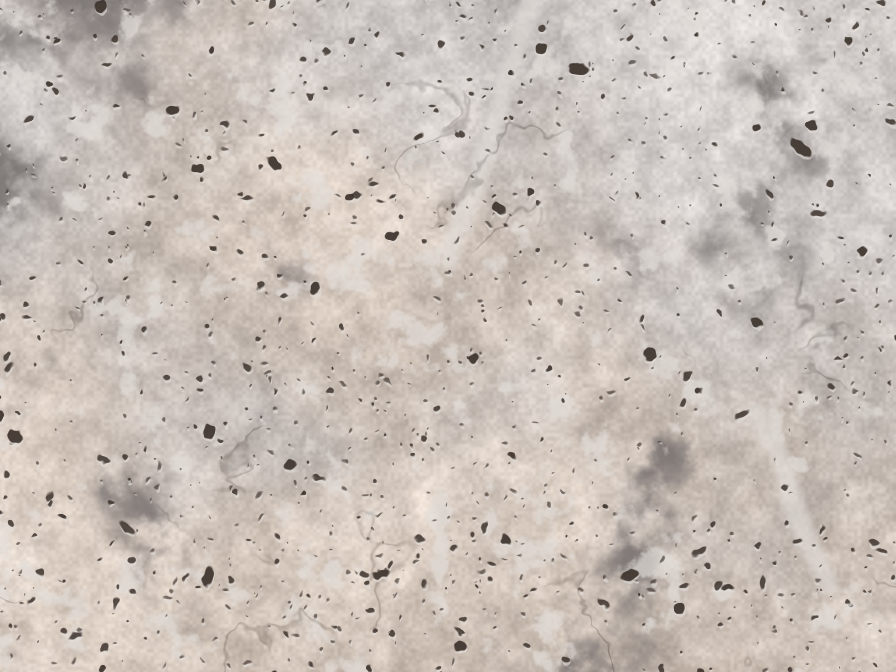
Give the GLSL for this texture, as a WebGL 2 fragment shader.

```glsl
#version 300 es
precision highp float;
// Weathered travertine: warm and cool stone mixed by fractal noise, with grey
// mineral stains, chalky veins and flecks. Scattered elliptical pits are lit
// from above, so each has a dark hollow and a pale lower lip.

uniform vec2 u_resolution;
out vec4 fragColor;

const vec3 WARM = vec3(0.825, 0.772, 0.728);
const vec3 COOL = vec3(0.800, 0.778, 0.768);
const vec3 CHALK = vec3(0.885, 0.868, 0.850);
const vec3 STAIN = vec3(0.455, 0.430, 0.425);
const vec3 HOLLOW = vec3(0.235, 0.195, 0.170);
const vec2 LIP_SHIFT = vec2(-0.0012, 0.0042);

float hash(vec2 p) {
  vec3 q = fract(p.xyx * 0.1031);
  q += dot(q, q.yzx + 33.33);
  return fract((q.x + q.y) * q.z);
}

vec2 hash2(vec2 p) {
  return vec2(hash(p), hash(p + 57.0));
}

mat2 rotation(float angle) {
  float c = cos(angle), s = sin(angle);
  return mat2(c, s, -s, c);
}

float noise(vec2 p) {
  vec2 i = floor(p), f = fract(p);
  f = f * f * (3.0 - 2.0 * f);
  float low = mix(hash(i), hash(i + vec2(1, 0)), f.x);
  float high = mix(hash(i + vec2(0, 1)), hash(i + vec2(1, 1)), f.x);
  return mix(low, high, f.y);
}

float fbm(vec2 p) {
  float sum = 0.0, amplitude = 0.5;
  mat2 turn = 2.03 * rotation(0.6);
  for (int i = 0; i < 5; i++) {
    sum += amplitude * noise(p);
    p = turn * p + 19.0;
    amplitude *= 0.5;
  }
  return sum / 0.96875;
}

float segmentDistance(vec2 p, vec2 a, vec2 b) {
  vec2 ab = b - a;
  return length(p - a - ab * clamp(dot(p - a, ab) / dot(ab, ab), 0.0, 1.0));
}

// Nearest pit: x = distance to the hollow, y = distance to its shifted lip.
vec2 pitDistance(vec2 p, float cellSize, float radius, float density, float seed) {
  vec2 nearest = vec2(1.0);
  vec2 home = floor(p / cellSize);
  for (int y = -1; y <= 1; y++)
  for (int x = -1; x <= 1; x++) {
    vec2 cell = home + vec2(x, y);
    vec2 key = cell + seed;
    vec2 centre = (cell + hash2(key)) * cellSize;
    vec2 shape = hash2(key + 113.0);
    float cluster = smoothstep(0.35, 0.7, noise(centre * 7.0 + seed));
    if (hash(key + 211.0) > density * mix(0.4, 1.6, cluster)) continue;
    mat2 turn = rotation((shape.x - 0.65) * 2.4);
    vec2 squash = vec2(1.0 + 1.5 * shape.y * shape.y, 1.0);
    float size = radius * mix(0.35, 1.0, pow(hash(key + 307.0), 2.0));
    vec2 hollow = turn * (p - centre) / squash;
    vec2 lip = turn * (p - centre + LIP_SHIFT) / squash;
    nearest = min(nearest, vec2(length(hollow), length(lip)) - size);
  }
  return nearest;
}

vec3 carvePits(vec3 colour, vec2 pit, float edge, float depth) {
  float lip = 1.0 - smoothstep(-edge, edge, pit.y);
  float hollow = 1.0 - smoothstep(-edge, edge, pit.x);
  colour = mix(colour, CHALK, 0.65 * lip);
  return mix(colour, HOLLOW, depth * hollow);
}

void main() {
  vec2 p = gl_FragCoord.xy / u_resolution.y;
  float edge = max(0.8 / u_resolution.y, 0.0012);
  vec2 drift = vec2(fbm(p * 6.0), fbm(p * 6.0 + 41.0)) - 0.5;
  vec2 warped = p + 0.16 * drift;

  // Broad colour: warm low and centre, cool above and to the right.
  float coolness = 0.75 * warped.y + 0.3 * abs(warped.x - 0.5) + fbm(p * 3.0 + 7.0) - 0.5;
  vec3 colour = mix(WARM, COOL, smoothstep(0.2, 0.85, coolness));

  // Cloudy tone, fine mottling and grain.
  float mottle = fbm(p * 30.0 + 3.0);
  colour += 0.19 * (fbm(warped * 5.0 + 11.0) - 0.5) + 0.21 * (mottle - 0.5);
  colour += 0.075 * (noise(p * 190.0) - 0.5);

  // Grey stains broken up by finer noise, rarer in the warm ground.
  float field = fbm(warped * vec2(4.2, 5.0) + 23.0) + 0.10 * (coolness - 0.5);
  float stain = smoothstep(0.57, 0.77, field);
  stain *= smoothstep(0.25, 0.65, fbm(p * 24.0 + 61.0));
  colour = mix(colour, STAIN, 0.85 * stain);

  // Chalky veins and flecks.
  vec2 bent = p + 0.035 * drift;
  float vein = segmentDistance(bent, vec2(0.80, 1.02), vec2(0.67, 0.62));
  vein = min(vein, segmentDistance(bent, vec2(1.12, 0.38), vec2(1.24, 0.13)));
  float chalk = 0.65 * (1.0 - smoothstep(0.004, 0.026, vein));
  chalk = max(chalk, 0.7 * smoothstep(0.60, 0.76, fbm(p * 26.0 + 83.0)));
  colour = mix(colour, CHALK, chalk);

  // Faint broken cracks.
  float crack = 1.0 - smoothstep(0.0, 0.012, abs(fbm(warped * 4.0 + 91.0) - 0.5));
  colour -= 0.13 * crack * smoothstep(0.58, 0.75, noise(p * 9.0 + 5.0));

  // Pits from pinholes to larger cavities, with ragged outlines.
  vec2 ragged = p + 0.005 * (vec2(noise(p * 130.0), noise(p * 130.0 + 37.0)) - 0.5);
  colour = carvePits(colour, pitDistance(ragged, 0.021, 0.0029, 0.26, 5.0), edge, 0.65);
  colour = carvePits(colour, pitDistance(ragged, 0.036, 0.0052, 0.34, 71.0), edge, 0.85);
  colour = carvePits(colour, pitDistance(ragged, 0.10, 0.0105, 0.30, 131.0), edge, 0.92);

  fragColor = vec4(clamp(colour, 0.0, 1.0), 1.0);
}
```
